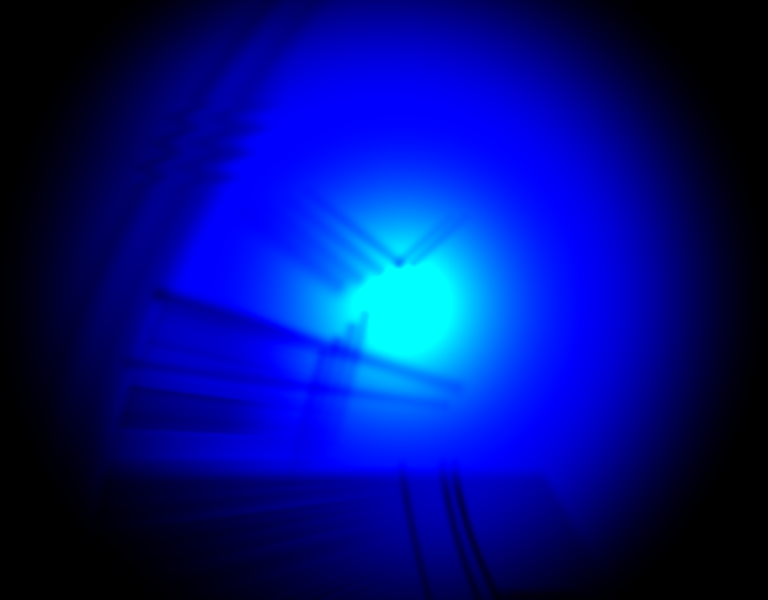
Reproduce this background procedurally as a Shadertoy shader.

```glsl
// A cyan-hearted blue glow on black, crossed by soft shadows.
// One brightness field is built from two radial falloffs, dimmed by an arc,
// a fan of streaks and a dark floor, then mapped to blue and cyan.

float hash(float n) { return fract(sin(n * 127.1) * 43758.5453); }

float noise(float x) {
    float i = floor(x), f = fract(x);
    return mix(hash(i), hash(i + 1.0), f * f * (3.0 - 2.0 * f));
}

// Soft line from a to b, fading out toward b
float streak(vec2 p, vec2 a, vec2 b, float width) {
    vec2 ab = b - a;
    float t = clamp(dot(p - a, ab) / dot(ab, ab), 0.0, 1.0);
    float d = length(p - a - ab * t) / width;
    return exp(-d * d) * (1.0 - 0.8 * t);
}

// Soft box in one dimension
float band(float x, float low, float high, float soft) {
    return smoothstep(low - soft, low + soft, x)
         * (1.0 - smoothstep(high - soft, high + soft, x));
}

void mainImage(out vec4 fragColor, in vec2 fragCoord) {
    vec2 p = fragCoord / iResolution.y;
    p.x += 0.64 - 0.5 * iResolution.x / iResolution.y;

    // Wide halo and bright core
    float halo = 1.0 - smoothstep(0.31, 0.66, length(p - vec2(0.635, 0.51)));
    float coreDist = length(p - vec2(0.67, 0.492));
    float core = pow(max(0.0, 1.0 - (coreDist - 0.083) / 0.24), 1.85);
    float light = halo + core;

    // Curved rim on the left, with small notches near its top
    float notch = 0.012 * sin(p.y * 150.0) * band(p.y, 0.69, 0.83, 0.02);
    float rim = p.x - (0.14 + 0.09 * p.y + 0.35 * p.y * p.y) + notch;
    float rimFade = 1.0 - smoothstep(0.72, 0.92, p.y);
    float inside = smoothstep(-0.012, 0.012, rim);
    light *= 1.0 - 0.3 * rimFade * (1.0 - smoothstep(-0.03, 0.025, rim));
    light *= 1.0 - 0.18 * exp(-pow((rim + 0.13) / 0.02, 2.0));
    light *= 1.0 - 0.15 * exp(-pow((rim + 0.055) / 0.025, 2.0));

    // Fan of streaks converging far to the right
    float slope = (p.y - 0.24) / max(1.12 - p.x, 0.05);
    float fan = inside * (1.0 - smoothstep(0.3, 0.62, p.x))
              * (1.0 - smoothstep(0.29, 0.32, slope));
    light *= 1.0 - fan * (0.12 + 0.22 * noise(slope * 55.0));
    float block = band(slope, 0.05, 0.13, 0.006) * inside;
    light *= 1.0 - 0.28 * block * (1.0 - smoothstep(0.36, 0.47, p.x));
    light *= 1.0 - 0.42 * streak(p, vec2(0.267, 0.508), vec2(0.76, 0.355), 0.014);
    light *= 1.0 - 0.25 * streak(p, vec2(0.215, 0.395), vec2(0.74, 0.325), 0.011);

    // Dark floor with its own sloping streaks
    float depth = 0.215 - p.y;
    float floorMask = smoothstep(-0.012, 0.022, depth) * inside
                    * (1.0 - smoothstep(-0.015, 0.015, p.x - 0.905 - 0.55 * depth));
    float grain = noise(slope * 70.0 + 9.0) * (1.0 - smoothstep(0.45, 0.7, p.x));
    light *= 1.0 - floorMask * (mix(0.36, 0.2, smoothstep(0.55, 0.8, p.x)) + 0.2 * grain);

    // Bent dark strands hanging across the floor
    float t = max(depth, 0.0);
    for (int i = 0; i < 3; i++) {
        float k = float(i);
        float strandX = 0.758 - 0.02 * k - 0.024 * k * (k - 1.0)
                      + 0.15 * t + (0.9 - 0.3 * k) * t * t;
        float d = (p.x - strandX) / 0.008;
        light *= 1.0 - (0.55 - 0.1 * k) * exp(-d * d) * smoothstep(-0.03, 0.05, depth);
    }
    light *= 1.0 - 0.6 * band(p.x, 0.83, 0.97, 0.03) * (1.0 - smoothstep(0.005, 0.025, p.y));

    // Diagonal and upright shadows around the core
    for (int i = 0; i < 4; i++) {
        float k = float(i);
        vec2 a = vec2(0.665 - 0.034 * k, 0.562 - 0.012 * k);
        light *= 1.0 - 0.16 * streak(p, a, a + vec2(-0.15, 0.115), 0.011 + 0.003 * k);
        vec2 b = vec2(0.61 - 0.024 * k, 0.475 - 0.022 * k);
        light *= 1.0 - 0.15 * streak(p, b, b - vec2(0.055, 0.21), 0.011);
    }
    for (int i = 0; i < 2; i++) {
        vec2 a = vec2(0.665 + 0.025 * float(i), 0.562);
        light *= 1.0 - 0.13 * streak(p, a, a + vec2(0.085, 0.075), 0.009);
    }

    // Blue fills first, then the excess turns it to cyan
    fragColor = vec4(0.0, clamp(light - 1.0, 0.0, 1.0), clamp(light, 0.0, 1.0), 1.0);
}
```
